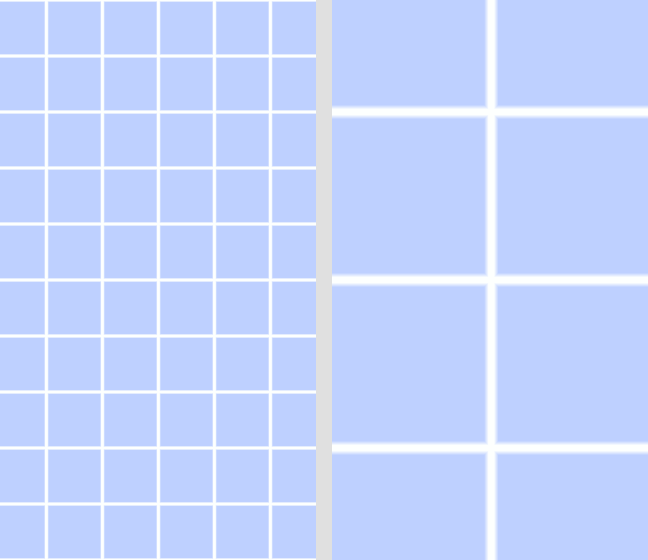
Left, the full canvas; right, a detail of the centre.
A WebGL 2 fragment shader for this pattern:

```glsl
#version 300 es
precision highp float;
// Plain grid of white lines over flat periwinkle blue squares.
// The distance to the nearest line on each axis is folded with fract,
// then turned into soft-edged coverage; both axes are merged with max.

uniform vec2 u_resolution;
out vec4 fragColor;

const vec3 CELL_BLUE = vec3(0.745, 0.816, 1.0);
const vec3 LINE_WHITE = vec3(0.992, 1.0, 0.996);

// All lengths are fractions of the canvas height.
const float CELL_SIZE = 0.1;
const float LINE_WIDTH = 0.0059;
const float EDGE_SOFTNESS = 0.0026;
const vec2 GRID_CENTER = vec2(0.0008, 0.0);

// Distance on each axis to the nearest line of a square grid.
vec2 gridDistance(vec2 p, float cellSize) {
  return abs(fract(p / cellSize + 0.5) - 0.5) * cellSize;
}

// Coverage of a line, given the distance from its middle.
vec2 lineCoverage(vec2 dist, float width, float softness) {
  return 1.0 - clamp((dist - 0.5 * width) / softness + 0.5, 0.0, 1.0);
}

void main() {
  // Centered coordinates keep the cells square at any size.
  vec2 p = (gl_FragCoord.xy - 0.5 * u_resolution) / u_resolution.y;
  float softness = max(EDGE_SOFTNESS, 1.0 / u_resolution.y);

  vec2 dist = gridDistance(p - GRID_CENTER, CELL_SIZE);
  vec2 coverage = lineCoverage(dist, LINE_WIDTH, softness);

  vec3 color = mix(CELL_BLUE, LINE_WHITE, max(coverage.x, coverage.y));
  fragColor = vec4(color, 1.0);
}
```
